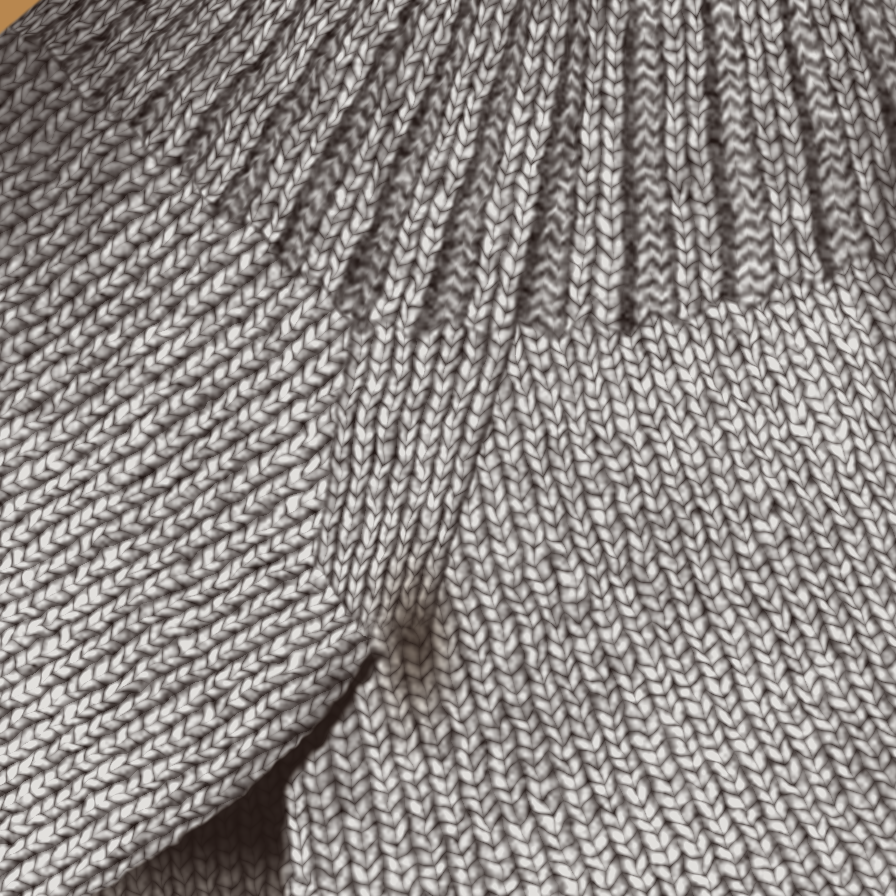
Write a WebGL 1 fragment shader that draws this texture.

```glsl
precision highp float;
// Knitted woollen garment: a ribbed yoke fanning from the top, two legs of
// plain stitches, a narrow gusset between them and a shadowed gap below.
// Every panel maps the canvas to (column, row) stitch space, then is masked.

uniform vec2 u_resolution;

float hash(vec2 p) {
  p = fract(p * vec2(0.1031, 0.1137));
  p += dot(p, p.yx + 33.33);
  return fract((p.x + p.y) * p.x * 7.31);
}

float noise(vec2 p) {
  vec2 i = floor(p), f = fract(p);
  f = f * f * (3.0 - 2.0 * f);
  return mix(mix(hash(i), hash(i + vec2(1.0, 0.0)), f.x),
             mix(hash(i + vec2(0.0, 1.0)), hash(i + vec2(1.0)), f.x), f.y);
}

// V-shaped stitches: q.x counts columns, q.y rows. Groove deepens the column
// gaps, rope sinks one half of each V so that the column reads as a ridge.
float knit(vec2 q, float groove, float rope) {
  float side = fract(q.x) - 0.5;
  float a = abs(side);
  float row = q.y + a * 1.3;
  float along = 2.0 * fract(row) - 1.0;
  float across = 4.0 * a - 1.0;
  float strand = (1.0 - along * along * 0.8) * (1.0 - across * across * mix(0.65, 0.25, rope));
  float height = pow(max(strand, 0.0), 0.75);
  height *= 1.0 - groove * smoothstep(0.22, 0.5, a);
  height *= 1.0 - rope * smoothstep(0.0, 0.4, side);
  vec2 id = vec2(floor(q.x) * 2.0 + step(0.0, side), floor(row));
  return height * (0.92 + 0.28 * hash(id + 57.0));
}

// Staggered horizontal bumps seen on the reverse side of the stitches
float purl(vec2 q) {
  float zig = abs(fract(q.x) - 0.5);
  return 0.55 + 0.27 * sin(6.2832 * (q.y + zig * 1.1));
}

// Ribs radiating from above the canvas, closer together on the left
float yokeHeight(vec2 s) {
  float centre = 0.703;
  float spread = s.x < centre ? 2.2 : 1.2;
  float topX = centre + (s.x - centre) / (1.0 + spread * s.y);
  float period = topX < 0.677 ? 0.060 : 0.083;
  float g = fract((topX - 0.677) / period + 0.5) - 0.5;
  float row = length(s - vec2(centre, -1.0 / spread)) / 0.019;
  float leftward = 1.0 - smoothstep(0.55, 0.8, s.x);
  float halfRib = mix(0.30, 0.36, leftward) / (1.0 + 0.8 * s.y);
  float rib = 1.0 - smoothstep(halfRib - 0.03, halfRib + 0.03, abs(g));
  float valley = purl(vec2(g * 4.0, row)) * mix(1.08, 0.88, leftward);
  float shadeRight = 1.0 - smoothstep(0.02, 0.12, abs(g - halfRib - 0.04));
  float shadeLeft = 1.0 - smoothstep(0.01, 0.07, abs(g + halfRib + 0.01));
  float height = mix(valley, knit(vec2(g / halfRib, row), 0.5, 0.25), rib);
  return height * (1.0 - 0.72 * shadeRight) * (1.0 - 0.45 * shadeLeft);
}

float leftLegHeight(vec2 s) {
  float slope = mix(0.76, 0.57, smoothstep(0.1, 0.6, s.y));
  float column = (s.y + s.x * slope) * 0.86 / 0.0255;
  float row = dot(s, vec2(-0.86, 0.51)) / 0.0185;
  return knit(vec2(column, row), 0.5, 0.5);
}

float rightLegHeight(vec2 s) {
  float lean = mix(0.1, 0.42, clamp((s.x - 0.35) / 0.65, 0.0, 1.0));
  float column = (s.x - lean * (s.y - 0.37)) / 0.0265;
  return knit(vec2(column, (s.y + 0.28 * s.x) / 0.0190), 0.4, 0.15);
}

// Soft step: 1 where d is positive
float inside(float d, float softness) {
  return smoothstep(-softness, softness, d);
}

float blob(vec2 s, vec2 centre, vec2 radius) {
  vec2 d = (s - centre) / radius;
  return exp(-dot(d, d));
}

void main() {
  vec2 s = gl_FragCoord.xy / u_resolution;
  s.y = 1.0 - s.y; // measured downward from the top edge
  vec2 w = s + 0.008 * (vec2(noise(s * 17.0), noise(s * 17.0 + 40.0)) - 0.5);
  w += 0.006 * (vec2(noise(s * 70.0), noise(s * 70.0 + 20.0)) - 0.5);

  // Panel outlines
  float hem = min(0.13 + (w.x - 0.13) * 0.86, 0.368 - 0.6 * pow(max(w.x - 0.6, 0.0), 2.0));
  hem += 0.008 * sin(w.x * 84.0);
  float straightL = 0.39 - 0.16 * (w.y - 0.375);
  float gussetL = straightL + 0.9 * max(w.y - 0.63, 0.0);
  float gussetR = 0.573 - 0.284 * (w.y - 0.378);
  float drop = max(w.y - 0.71, 0.0);
  float legEdge = w.y < 0.71 ? gussetL : 0.423 - 0.55 * drop - 1.9 * drop * drop;
  float innerEdge = max(0.32, 0.423 - 0.72 * (w.y - 0.74));

  float yoke = inside(hem - w.y, 0.007);
  float leftLeg = inside(legEdge - w.x, 0.005);
  float gusset = inside(w.x - gussetL, 0.004) * inside(gussetR - w.x, 0.004)
               * inside(0.70 - w.y, 0.03);
  float gap = inside(innerEdge - w.x, 0.007) * inside(w.y - 0.725, 0.012) * (1.0 - leftLeg);

  // Layer the panels
  float panelColumn = 7.0 * (w.x - straightL) / (gussetR - straightL);
  float height = rightLegHeight(w);
  height = mix(height, knit(vec2(panelColumn, w.y / 0.0185), 0.6, 0.4), gusset);
  height = mix(height, leftLegHeight(w), leftLeg);
  height = mix(height, yokeHeight(w), yoke);

  // Broad light, seams and shadows
  float light = 1.08 + 0.22 * (noise(s * 5.0) - 0.5);
  light += 0.07 * inside(s.x - 0.6, 0.2) * inside(s.y - 0.4, 0.12);
  light += 0.14 * blob(s, vec2(0.08, 0.85), vec2(0.3, 0.22));
  light += 0.10 * leftLeg * inside(s.y - 0.45, 0.2);
  light -= 0.42 * blob(s, vec2(0.0, 0.06), vec2(0.24, 0.24));
  light -= 0.10 * blob(s, vec2(0.38, 0.06), vec2(0.25, 0.2));
  light -= 0.35 * blob(s, vec2(1.0, 0.3), vec2(0.03, 0.25));
  light -= 0.40 * leftLeg * inside(s.y - 0.72, 0.05) * smoothstep(0.08, 0.0, legEdge - w.x);
  light -= 0.26 * blob(s, vec2(0.37, 0.82), vec2(0.05, 0.13));
  light *= 1.0 - 0.3 * 4.0 * yoke * (1.0 - yoke);
  light *= 1.0 - 0.4 * gusset * smoothstep(0.016, 0.0, min(w.x - gussetL, gussetR - w.x));
  float stain = blob(s, vec2(0.463, 0.715), vec2(0.036, 0.075));
  light *= 1.0 - 0.68 * stain;
  light *= mix(1.0, 0.05 + 0.35 * inside(s.y - 0.97, 0.04), gap);

  // Wool colour, fibre grain and the warm surface showing at the corner
  float grain = noise(s * 210.0) - 0.5 + 0.8 * (noise(s * 95.0) - 0.5);
  float tone = (height * 0.88 + 0.1 + 0.27 * grain) * light;
  vec3 colour = mix(vec3(0.13, 0.09, 0.08), vec3(0.83, 0.82, 0.81), clamp(tone, 0.0, 1.08));
  colour *= mix(vec3(1.0), vec3(1.0, 0.95, 0.88), max(stain, gap * 0.5));
  float corner = inside(0.045 - s.x - 1.2 * s.y, 0.004);
  colour = mix(colour, vec3(0.72, 0.53, 0.31), corner);
  gl_FragColor = vec4(colour, 1.0);
}
```
